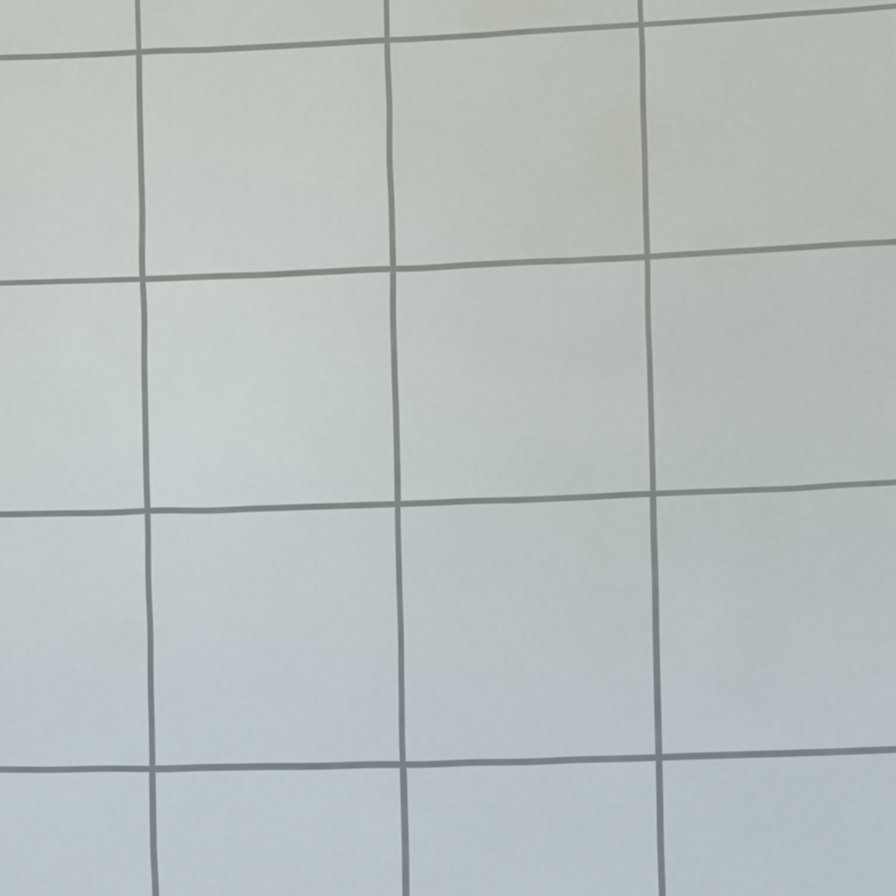
A Shadertoy shader for this pattern:

```glsl
// Pale glazed wall tiles with thin grey grout, seen slightly askew.
// Canvas coordinates are unwarped to a tile grid; distances to the nearest
// joints draw the grout, and gradients plus value noise shade the glaze.

const vec3 GLAZE_LOW = vec3(0.725, 0.765, 0.785);   // cool, near the floor
const vec3 GLAZE_HIGH = vec3(0.740, 0.760, 0.735);  // warm, near the top
const vec3 GROUT_LOW = vec3(0.460, 0.500, 0.520);
const vec3 GROUT_HIGH = vec3(0.515, 0.530, 0.505);
const vec2 GLOW_CENTER = vec2(0.19, 0.55);
const float GLOW_STRENGTH = 0.045;
const float SIDE_SHADE = 0.038;       // darkening toward the right
const float JOINT_HALF = 0.0034;      // half the grout width
const float JOINT_SOFT = 0.0015;      // blur of the grout edges
const float JOINT_WOBBLE = 0.0016;
const float TILE_VARIATION = 0.010;
const float MOTTLE = 0.016;
const float GRAIN = 0.012;

float hash(vec2 p) {
    vec3 q = fract(vec3(p.xyx) * 0.1031);
    q += dot(q, q.yzx + 33.33);
    return fract((q.x + q.y) * q.z);
}

float noise(vec2 p) {
    vec2 i = floor(p), f = fract(p);
    f = f * f * (3.0 - 2.0 * f);
    return mix(mix(hash(i), hash(i + vec2(1, 0)), f.x),
               mix(hash(i + vec2(0, 1)), hash(i + vec2(1, 1)), f.x), f.y);
}

float fbm(vec2 p) {
    float sum = 0.0, amp = 0.5;
    for (int i = 0; i < 4; i++) {
        sum += amp * noise(p);
        p = p * 2.03 + 17.0;
        amp *= 0.5;
    }
    return sum / 0.9375;
}

// Grid position in tiles (xy) and local tile size in canvas units (zw).
vec4 tileGrid(vec2 uv) {
    // Columns lean left as they rise
    float width = 0.2832 - 0.0025 * uv.y;
    float col = (uv.x - 0.173 + 0.0195 * uv.y) / width;
    col += 0.01 * col * (2.0 - col);

    // Rows climb to the right with a slight sag, and shrink upward
    float sag = 0.018 * uv.x * (1.0 - uv.x);
    float level = (uv.y - 0.0175 * uv.x + sag) / (1.0 + 0.0427 * uv.x);
    float t = level - 0.1406;
    float row = t * (3.215 + t * (1.196 - 0.615 * t));
    float rowRate = 3.215 + t * (2.392 - 1.845 * t);
    return vec4(col, row, width, 1.0 / rowRate);
}

// Grout coverage for signed distances to the nearest vertical and horizontal joint.
float groutMask(vec2 dist, vec2 halfWidth, float soft) {
    vec2 cover = 1.0 - smoothstep(halfWidth - soft, halfWidth + soft, abs(dist));
    return max(cover.x, cover.y);
}

vec3 glazeColor(vec2 uv, vec2 tile) {
    vec3 color = mix(GLAZE_LOW, GLAZE_HIGH, smoothstep(0.05, 0.85, uv.y));

    // Broad lighting: soft reflected glow and shade to the right
    vec2 toGlow = (uv - GLOW_CENTER) * vec2(1.0, 0.85);
    color += GLOW_STRENGTH * vec3(0.85, 1.0, 1.15) * exp(-14.0 * dot(toGlow, toGlow));
    color -= SIDE_SHADE * vec3(1.0, 0.95, 0.95) * smoothstep(0.2, 1.0, uv.x)
             * (0.5 + 0.5 * smoothstep(0.1, 0.6, uv.y));

    // Tile to tile tone, cloudy mottling and fine grain
    color += TILE_VARIATION * (hash(tile + 41.0) - 0.5);
    color += MOTTLE * (fbm(uv * 13.0 + tile * 5.0) - 0.5);
    color += GRAIN * (noise(uv * 190.0) - 0.5);

    // Faint warm stains
    float stain = smoothstep(0.62, 0.85, fbm(uv * 7.0 + 60.0));
    color -= stain * vec3(0.006, 0.010, 0.022);
    return color;
}

void mainImage(out vec4 fragColor, in vec2 fragCoord) {
    vec2 uv = fragCoord / iResolution.xy;
    vec4 grid = tileGrid(uv);
    vec2 tile = floor(grid.xy);
    vec2 joint = round(grid.xy);

    // Distances to the joints, with a small hand-laid wobble
    vec2 dist = (grid.xy - joint) * grid.zw;
    dist += JOINT_WOBBLE * (vec2(noise(vec2(uv.y * 17.0, joint.x * 9.0)),
                                 noise(vec2(uv.x * 17.0, joint.y * 9.0 + 50.0))) - 0.5);

    // Each joint segment has its own width; joints thin out toward the top
    vec2 segment = vec2(hash(vec2(joint.x, tile.y) + 13.0),
                        hash(vec2(tile.x, joint.y) + 29.0));
    vec2 halfWidth = JOINT_HALF * mix(1.08, 0.88, uv.y) * (0.92 + 0.18 * segment);
    float soft = max(JOINT_SOFT, 0.75 / iResolution.y);

    vec3 color = glazeColor(uv, tile);

    // Pale rim where the glaze rounds off beside the grout
    float rim = groutMask(dist, halfWidth + 0.003, 0.003);
    color += 0.012 * rim * vec3(1.1, 1.0, 0.8);

    vec3 grout = mix(GROUT_LOW, GROUT_HIGH, smoothstep(0.1, 0.8, uv.y));
    grout += 0.05 * (fbm(uv * 45.0) - 0.5);
    color = mix(color, grout, groutMask(dist, halfWidth, soft));

    fragColor = vec4(color, 1.0);
}
```
